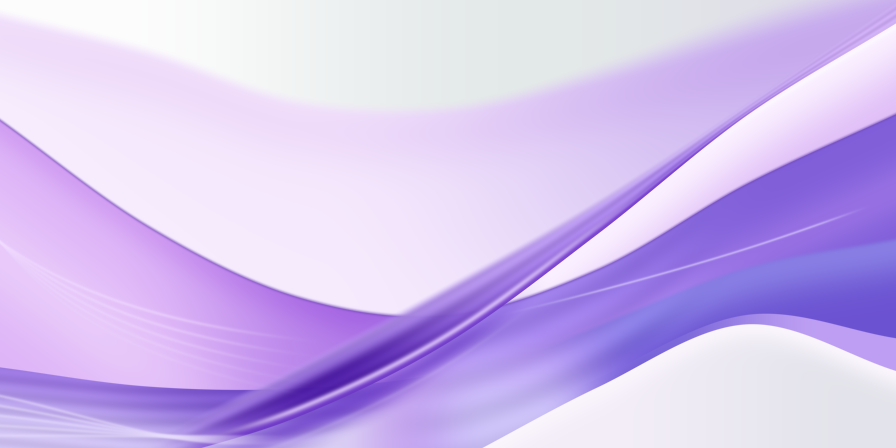
Write a WebGL 2 fragment shader that draws this background.

```glsl
#version 300 es
precision highp float;
// Overlapping silk ribbons in violet and lilac on a pale ground.
// Each ribbon edge is a smooth curve over x; layers are filled back to front,
// then tinted by distance to their edges and crossed by thin bright strands.
uniform vec2 u_resolution;
out vec4 fragColor;

// Catmull-Rom curve through seven heights at x = 0..6
float curve(float x, float a, float b, float c, float d, float e, float f, float g) {
    float k[9] = float[9](2.0 * a - b, a, b, c, d, e, f, g, 2.0 * g - f);
    int i = int(clamp(floor(x), 0.0, 5.0));
    float t = x - float(i);
    float p = k[i], q = k[i + 1], r = k[i + 2], s = k[i + 3];
    return q + 0.5 * t * (r - p + t * (2.0 * p - 5.0 * q + 4.0 * r - s
        + t * (3.0 * (q - r) + s - p)));
}

// Antialiased coverage of the side where d > 0
float fill(float d) {
    float w = 0.8 / u_resolution.y;
    return smoothstep(-w, w, d);
}

// Soft bright or dark stroke around d = 0
float stroke(float d, float w) {
    return exp(-d * d / (w * w));
}

void main() {
    vec2 uv = gl_FragCoord.xy / u_resolution;
    float x = uv.x * 6.0, y = uv.y;

    // Signed depth below each edge
    float veil = curve(x, 0.974, 0.89, 0.779, 0.764, 0.83, 0.917, 1.01) - y;
    float wave = curve(x, 0.732, 0.493, 0.336, 0.296, 0.398, 0.589, 0.745) - y;
    float hem = curve(x, 0.18, 0.137, 0.133, 0.172, 0.3, 0.4, 0.5) - y;
    float sashTop = curve(x, -0.13, 0.023, 0.19, 0.367, 0.555, 0.771, 1.0) - y;
    float sashLow = curve(x, -0.15, -0.035, 0.07, 0.235, 0.477, 0.742, 0.948) - y;
    float fold = curve(x, 0.0, 0.0, 0.02, 0.14, 0.276, 0.406, 0.47) - y;
    float lip = curve(x, -0.2, -0.2, -0.15, -0.01, 0.155, 0.297, 0.245) - y;
    float hollow = curve(x, -0.3, -0.3, -0.2, -0.04, 0.135, 0.276, 0.172) - y;

    // Pale ground and the translucent veil
    vec3 col = mix(vec3(0.99), vec3(0.89, 0.91, 0.91), smoothstep(0.1, 0.6, uv.x));
    col = mix(col, vec3(0.87, 0.86, 0.91), smoothstep(0.6, 1.0, uv.x));
    vec3 lilac = mix(vec3(0.96, 0.91, 0.99), vec3(0.80, 0.71, 0.94),
        smoothstep(0.35, 0.95, uv.x + 0.1 * (y - 0.5)));
    lilac = mix(lilac, vec3(0.97, 0.94, 0.995), 0.6 * stroke(wave, 0.16) * (1.0 - uv.x));
    lilac -= vec3(0.025, 0.05, 0.01) * stroke(veil - 0.06, 0.08);
    float veilFade = smoothstep(-0.012 - 0.06 * smoothstep(0.5, 0.9, uv.x), 0.025, veil);
    col = mix(col, lilac, veilFade);

    // Bright pink cloth beneath the diagonal sash
    vec3 blush = mix(vec3(0.98, 0.94, 1.0), vec3(0.88, 0.75, 0.97), smoothstep(0.0, 0.2, sashLow));
    col = mix(col, blush, fill(sashLow) * smoothstep(3.0, 3.5, x));

    // Broad wave: orchid on the left, blue violet on the right
    vec3 orchid = mix(vec3(0.87, 0.71, 0.97), vec3(0.70, 0.49, 0.91), smoothstep(0.7, 2.5, x));
    orchid = mix(orchid, vec3(0.91, 0.79, 0.98), stroke(wave - 0.3, 0.13) * (1.0 - smoothstep(0.5, 2.0, x)));
    orchid -= vec3(0.05, 0.09, 0.02) * stroke(wave, 0.06);
    vec3 violet = mix(vec3(0.62, 0.50, 0.91), vec3(0.50, 0.37, 0.85), smoothstep(3.3, 5.3, x));
    violet += vec3(0.09, 0.07, 0.04) * stroke(wave - 0.17, 0.07);
    vec3 blue = mix(vec3(0.42, 0.32, 0.82), vec3(0.53, 0.49, 0.89), stroke(fold - 0.02, 0.07));
    violet = mix(violet, blue, smoothstep(-0.003, 0.012, fold) * smoothstep(3.4, 4.4, x));
    violet = mix(violet, vec3(0.78, 0.74, 0.95),
        smoothstep(0.27, 0.06, y) * (1.0 - smoothstep(3.6, 4.4, x)));
    violet += 0.025 * sin(wave * 75.0 + x * 2.0) * (1.0 - smoothstep(4.0, 5.0, x));
    col = mix(col, mix(orchid, violet, smoothstep(2.3, 3.3, x)), fill(wave));
    col = mix(col, vec3(0.42, 0.27, 0.70), 0.5 * stroke(wave, 0.004));

    // Striped cloth in the lower left corner
    vec3 stripes = mix(vec3(0.60, 0.46, 0.87), vec3(0.80, 0.75, 0.94), smoothstep(0.0, 0.14, hem));
    stripes = mix(stripes, vec3(0.42, 0.27, 0.77), 0.75 * smoothstep(0.5, 1.7, x) * stroke(hem, 0.1));
    stripes += 0.025 * sin(hem * 180.0 + x * 3.0);
    stripes = mix(stripes, vec3(0.86, 0.82, 0.96), smoothstep(1.6, 2.4, x) * smoothstep(0.03, 0.1, sashLow));
    col = mix(col, stripes, fill(hem) * (1.0 - smoothstep(2.2, 3.0, x)));

    // Diagonal sash, darkest where the layers cross
    float across = sashTop / max(sashTop - sashLow, 0.01);
    float core = stroke(x - 2.2, 0.85);
    vec3 sash = mix(vec3(0.70, 0.57, 0.92), vec3(0.56, 0.38, 0.87), smoothstep(0.2, 1.0, across));
    sash = mix(sash, vec3(0.79, 0.66, 0.94), smoothstep(4.3, 5.8, x));
    sash = mix(sash, vec3(0.27, 0.08, 0.62), core * smoothstep(0.05, 0.65, across));
    sash += 0.035 * sin(across * 19.0 + x * 0.7);
    sash = mix(sash, vec3(0.43, 0.20, 0.78), 0.85 * smoothstep(0.8, 0.94, across) * smoothstep(6.0, 4.5, x));
    float inSash = smoothstep(-0.002, 0.025, sashTop) * fill(-sashLow) * smoothstep(0.9, 1.7, x);
    col = mix(col, sash, 0.94 * inSash);
    float under = stroke(sashLow - 0.02, 0.026) * smoothstep(1.2, 2.0, x) * smoothstep(3.7, 2.9, x);
    col = mix(col, vec3(0.43, 0.25, 0.79), 0.7 * under);

    // Glossy strands along the sash
    float sheen = stroke(sashLow + 0.018, 0.008) * smoothstep(1.2, 2.0, x) * smoothstep(4.6, 3.3, x);
    col = mix(col, vec3(0.86, 0.76, 0.98), 0.85 * sheen);
    col = mix(col, vec3(0.99, 0.97, 1.0), 0.85 * stroke(sashLow - 0.008, 0.008) * smoothstep(4.4, 5.2, x));
    col = mix(col, vec3(0.90, 0.84, 0.99), 0.6 * stroke(sashLow - 0.05, 0.006) * under);

    // Lip and pale hollow at the lower right
    vec3 rim = mix(vec3(0.50, 0.42, 0.86), vec3(0.74, 0.62, 0.95), smoothstep(4.5, 5.5, x));
    col = mix(col, rim, fill(lip) * smoothstep(3.8, 4.8, x));
    vec3 pearl = mix(vec3(0.95, 0.93, 0.97), vec3(0.89, 0.89, 0.92), smoothstep(4.0, 5.8, x));
    pearl = mix(pearl, vec3(0.98, 0.96, 0.99), stroke(hollow, 0.04));
    col = mix(col, pearl, fill(hollow));

    // Fine light threads
    float thread = curve(x, 0.0, 0.1, 0.2, 0.27, 0.35, 0.445, 0.56) - y;
    col = mix(col, vec3(0.85, 0.79, 0.99), 0.65 * stroke(thread, 0.003) * smoothstep(3.3, 4.2, x) * smoothstep(5.85, 5.4, x));
    for (int i = 0; i < 5; i++) {
        float n = float(i);
        float upper = 0.20 + 0.26 * exp(-x * (0.9 + 0.12 * n)) - 0.012 * n * x - y;
        float lower = mix(0.14 - 0.028 * n, 0.01 + 0.004 * n, smoothstep(-0.6, 1.6, x)) - y;
        col = mix(col, vec3(0.95, 0.88, 1.0), (0.45 - 0.08 * n) * stroke(upper, 0.004) * smoothstep(2.2, 1.0, x));
        col = mix(col, vec3(0.91, 0.87, 0.99), 0.5 * stroke(lower, 0.004) * smoothstep(2.0, 1.2, x));
    }
    fragColor = vec4(clamp(col, 0.0, 1.0), 1.0);
}
```
